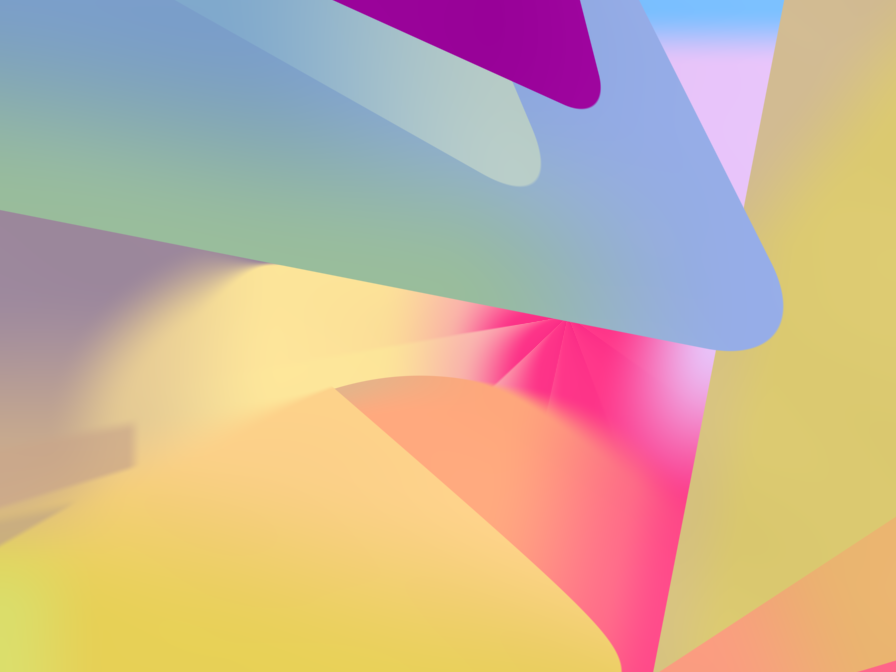
A WebGL 2 fragment shader for this background:

```glsl
#version 300 es
precision highp float;
uniform vec2 u_resolution;
out vec4 outColor;

const vec2 CANVAS = vec2(4.0 / 3.0, 1.0);
const float BLADE_ROUND = 0.144;
const float LEAF_ROUND = 0.095;
const float PLUM_ROUND = 0.062;
const vec2 FAN_APEX = vec2(0.845, 0.53);
const float FAN_RATE = 1.7;
const float TONE_NOISE = 0.018;

const vec3 MAUVE = vec3(0.61, 0.53, 0.61);
const vec3 BEIGE = vec3(0.80, 0.68, 0.55);
const vec3 CREAM = vec3(0.99, 0.90, 0.60);
const vec3 PEACH = vec3(0.99, 0.82, 0.54);
const vec3 GOLD = vec3(0.90, 0.81, 0.33);
const vec3 LIME = vec3(0.86, 0.87, 0.42);
const vec3 ROSE = vec3(0.98, 0.70, 0.70);
const vec3 HOT_PINK = vec3(1.00, 0.22, 0.54);
const vec3 CORAL = vec3(1.00, 0.40, 0.54);
const vec3 ORANGE = vec3(1.00, 0.66, 0.49);
const vec3 TAN = vec3(0.82, 0.73, 0.57);
const vec3 STRAW = vec3(0.86, 0.79, 0.44);
const vec3 LAVENDER = vec3(0.91, 0.77, 0.98);
const vec3 SKY = vec3(0.48, 0.75, 1.00);
const vec3 STEEL = vec3(0.48, 0.62, 0.79);
const vec3 PERIWINKLE = vec3(0.59, 0.68, 0.91);
const vec3 SAGE = vec3(0.60, 0.74, 0.61);
const vec3 PLUM = vec3(0.60, 0.01, 0.60);

vec2 gradientAt(vec2 cell) {
    float h = fract(sin(dot(cell, vec2(127.1, 311.7))) * 43758.5);
    return vec2(cos(6.2832 * h), sin(6.2832 * h));
}

float gradientNoise(vec2 p) {
    vec2 i = floor(p), f = p - i, u = f * f * (3.0 - 2.0 * f), e = vec2(1, 0);
    float low = mix(dot(gradientAt(i), f), dot(gradientAt(i + e), f - e), u.x);
    float high = mix(dot(gradientAt(i + e.yx), f - e.yx), dot(gradientAt(i + 1.0), f - 1.0), u.x);
    return mix(low, high, u.y);
}

// Signed distance to a line, positive on the left of a -> b
float side(vec2 p, vec2 a, vec2 b) {
    vec2 d = normalize(b - a);
    return d.x * (p.y - a.y) - d.y * (p.x - a.x);
}

// Wedge between a lower and a right edge, with a rounded tip
float wedge(vec2 p, vec2 lowA, vec2 lowB, vec2 rightA, vec2 rightB, float r) {
    vec2 q = r - vec2(side(p, lowA, lowB), side(p, rightA, rightB));
    return r - length(max(q, 0.0)) - min(max(q.x, q.y), 0.0);
}

float cover(float d, float soft) { return smoothstep(-soft, soft, d); }

// Strip between two sloped lines, fading out at its right end
float strip(vec2 p, vec2 low, vec2 high, float end) {
    return cover(p.y - low.x - low.y * p.x, 0.006) * cover(high.x + high.y * p.x - p.y, 0.012)
        * cover(end - p.x, 0.012);
}

void main() {
    vec2 p = gl_FragCoord.xy / u_resolution * CANVAS;
    float aa = 0.9 / u_resolution.y;
    float panel = side(p, vec2(0.972, 0.0), vec2(1.167, 1.0));

    // Mauve shade and cream dome
    vec2 dome = (p - vec2(0.425, 0.358)) / vec2(0.295, 0.25);
    dome.x = min(dome.x, 0.0);
    float domeSoft = mix(0.22, 0.015, smoothstep(0.28, 0.40, p.x));
    vec3 color = mix(BEIGE, MAUVE, smoothstep(0.28, 0.58, p.y));
    vec3 glow = mix(mix(BEIGE, CREAM, 0.5), CREAM, smoothstep(0.18, 0.42, p.x));
    color = mix(color, glow, cover(1.0 - length(dome), domeSoft));

    // Pink fan of facets, turning lavender at the right
    vec2 ray = p - FAN_APEX;
    float facet = fract(atan(ray.x, -ray.y) * FAN_RATE + 0.35);
    facet *= smoothstep(1.0, 0.94, facet) * exp(-9.0 * length(ray));
    color = mix(color, ROSE, smoothstep(0.56, 0.74, p.x));
    color = mix(color, HOT_PINK, smoothstep(0.70, 0.86, p.x + 0.2 * facet));
    color = mix(color, vec3(0.95, 0.10, 0.50), 0.5 * facet);
    float pale = smoothstep(0.17, 0.0, -abs(panel) * sign(panel) * -1.0 + 2.0 * max(-panel, 0.0));
    pale = smoothstep(0.17, 0.0, abs(panel)) * smoothstep(0.22, 0.50, p.y);
    color = mix(color, LAVENDER, max(pale, smoothstep(0.50, 0.68, p.y) * step(0.9, p.x)));
    color = mix(color, SKY, smoothstep(0.90, 0.99, p.y) * step(0.9, p.x));

    // Coral hill
    float hillTop = 0.441 - 1.2 * (p.x - 0.625) * (p.x - 0.625);
    vec3 hill = mix(ORANGE, CORAL, smoothstep(0.70, 0.98, p.x - 0.25 * (p.y - 0.2)));
    hill = mix(hill, HOT_PINK, 0.6 * smoothstep(0.09, 0.0, abs(panel)));
    hill = mix(hill, TAN, 0.6 * smoothstep(0.06, 0.0, hillTop - p.y) * smoothstep(0.74, 0.50, p.x));
    float hillSoft = mix(aa, 0.045, smoothstep(0.68, 0.95, p.x));
    color = mix(color, hill, cover(hillTop - p.y, hillSoft) * step(0.48, p.x));

    // Golden ground with a curved right edge
    float goldEdge = 0.995 - sqrt(1.362 * p.y * p.y + 0.0049) - p.x;
    float goldTop = 0.25 + 0.352 * p.x - p.y;
    vec3 ground = mix(GOLD, PEACH, smoothstep(0.02, 0.36, p.y + 0.25 * (p.x - 0.3)));
    ground = mix(ground, LIME, smoothstep(0.16, 0.0, p.x) * smoothstep(0.25, 0.08, p.y));
    ground = mix(ground, BEIGE, 0.6 * smoothstep(0.2, 0.0, p.x) * smoothstep(0.15, 0.27, p.y));
    float goldSoft = mix(0.06, 0.004, smoothstep(0.2, 0.5, p.x));
    color = mix(color, ground, cover(goldEdge, 1.5 * aa) * cover(goldTop, goldSoft));
    color = mix(color, vec3(0.79, 0.65, 0.54), 0.7 * strip(p, vec2(0.245, 0.3), vec2(0.332, 0.19), 0.2));
    color = mix(color, vec3(0.77, 0.66, 0.51), 0.8 * strip(p, vec2(0.188, 0.577), vec2(0.227, 0.2), 0.11));

    // Straw panel and its orange foot
    float shade = smoothstep(-0.06, 0.10, side(p, vec2(1.128, 0.635), vec2(1.333, 0.896)));
    vec3 straw = mix(STRAW, TAN, max(shade, 0.45 * smoothstep(0.10, 0.0, -panel)));
    color = mix(color, straw, cover(-panel, aa));
    float foot = -side(p, vec2(0.981, 0.0), vec2(1.333, 0.231));
    vec3 footColor = mix(vec3(0.98, 0.61, 0.50), vec3(0.92, 0.71, 0.44), smoothstep(1.05, 1.33, p.x + 0.4 * p.y));
    color = mix(color, footColor, cover(foot, aa) * cover(-panel, aa));
    color = mix(color, CORAL, cover(-side(p, vec2(1.276, 0.0), vec2(1.333, 0.017)), aa));

    // Blue blade, pale leaf and plum tip
    vec2 bladeA = vec2(0.0, 0.6875), bladeB = vec2(1.0625, 0.479);
    float blade = wedge(p, bladeA, bladeB, vec2(1.111, 0.682), vec2(0.951, 1.0), BLADE_ROUND);
    float green = smoothstep(0.34, 0.0, side(p, bladeA, bladeB)) * smoothstep(1.12, 0.65, p.x);
    vec3 blue = mix(mix(STEEL, PERIWINKLE, smoothstep(0.35, 1.0, p.x)), SAGE, green);
    color = mix(color, blue, cover(blade, aa));
    float leaf = wedge(p, vec2(0.26, 1.0), vec2(0.66, 0.774), vec2(0.799, 0.792), vec2(0.764, 0.875), LEAF_ROUND);
    vec3 leafColor = mix(vec3(0.50, 0.66, 0.80), vec3(0.72, 0.80, 0.78), smoothstep(0.3, 0.78, p.x));
    color = mix(color, leafColor, cover(leaf, aa));
    float plum = wedge(p, vec2(0.495, 1.0), vec2(0.833, 0.847), vec2(0.896, 0.87), vec2(0.863, 1.0), PLUM_ROUND);
    color = mix(color, PLUM + 0.06 * smoothstep(0.7, 0.9, p.x) * vec3(0.5, 0.3, 0.5), cover(plum, aa));

    color += TONE_NOISE * gradientNoise(p * vec2(3.0, 5.0) + p.yx);
    outColor = vec4(clamp(color, 0.0, 1.0), 1.0);
}
```
